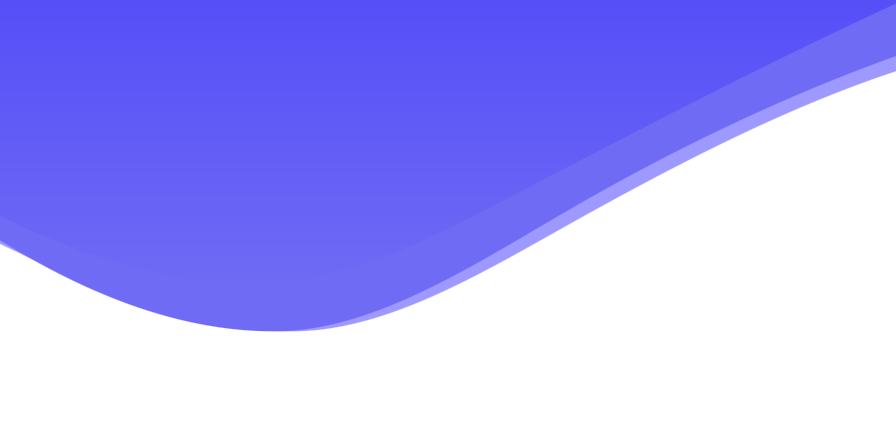
Give the GLSL for this background, as a Shadertoy shader.

```glsl
// Layered violet waves hanging from the top edge over a white ground.

const vec3 WHITE       = vec3(1.0);
const vec3 LAVENDER    = vec3(0.62, 0.60, 1.00);
const vec3 PERIWINKLE  = vec3(0.441, 0.420, 0.957);
const vec3 DEEP_VIOLET = vec3(0.335, 0.308, 0.973);

// Cubic Hermite segment; each knot is (x, height, slope).
float hermite(float x, vec3 a, vec3 b) {
    float span = b.x - a.x;
    float t = (x - a.x) / span;
    float s = 1.0 - t;
    float height = mix(a.y, b.y, t * t * (3.0 - 2.0 * t));
    return height + span * t * s * (a.z * s - b.z * t);
}

// Smooth curve through a left end, a valley, a rise and a right end.
float wave(float x, vec3 left, vec3 valley, vec3 rise, vec3 right) {
    if (x < valley.x) return hermite(x, left, valley);
    if (x < rise.x) return hermite(x, valley, rise);
    return hermite(x, rise, right);
}

// Antialiased coverage of the area above a curve.
float above(float y, float curve) {
    float d = y - curve;
    return clamp(d / fwidth(d) + 0.5, 0.0, 1.0);
}

void mainImage(out vec4 fragColor, in vec2 fragCoord) {
    vec2 uv = fragCoord / iResolution.xy;

    // Lower edges of the three layers
    float backEdge = wave(uv.x, vec3(0.0, 0.4557, -0.96), vec3(0.3255, 0.2604, 0.0),
                          vec3(0.651, 0.517, 1.11), vec3(1.0, 0.841, 0.66));
    float middleEdge = wave(uv.x, vec3(0.0, 0.4635, -1.24), vec3(0.306, 0.2604, 0.0),
                            vec3(0.651, 0.550, 1.14), vec3(1.0, 0.875, 0.72));
    float frontEdge = wave(uv.x, vec3(0.0, 0.518, -1.0), vec3(0.28, 0.367, 0.0),
                           vec3(0.521, 0.510, 1.04), vec3(1.0, 0.992, 0.92));

    // The front layer darkens towards the top
    vec3 frontColor = mix(PERIWINKLE, DEEP_VIOLET, smoothstep(0.0, 1.0, 0.0) +
                          clamp((uv.y - 0.35) / 0.65, 0.0, 1.0));

    // Paint from back to front
    vec3 color = mix(WHITE, LAVENDER, above(uv.y, backEdge));
    color = mix(color, PERIWINKLE, above(uv.y, middleEdge));
    color = mix(color, frontColor, above(uv.y, frontEdge));
    fragColor = vec4(color, 1.0);
}
```
